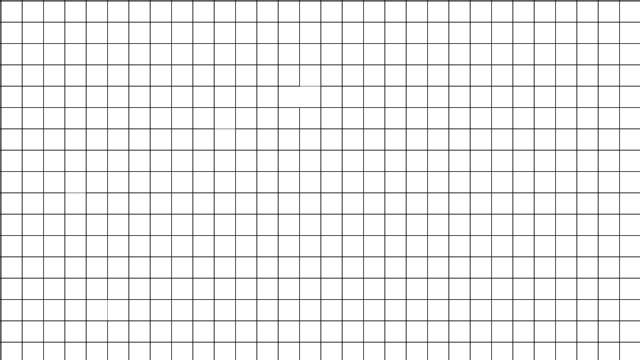
This pattern is drawn by a Shadertoy shader. Its source:

```glsl
// Square ruled grid: thin dark lines on white, 30 cells across, counted from the top left.
// Each line is a bar filtered over the pixel footprint; the outer rules are heavier
// and a few segments are worn thin or missing.

// Share of a footprint centred at distance d that a bar of the given width covers
vec2 barCoverage(vec2 d, vec2 width, float footprint) {
    vec2 hi = min(d + 0.5 * footprint, 0.5 * width);
    vec2 lo = max(d - 0.5 * footprint, -0.5 * width);
    return clamp((hi - lo) / footprint, 0.0, 1.0);
}

void mainImage(out vec4 fragColor, in vec2 fragCoord) {
    // Cell units, y running down, first rules just inside the edges
    float cellsPerPixel = 30.0 / iResolution.x;
    vec2 p = vec2(fragCoord.x, iResolution.y - fragCoord.y) * cellsPerPixel - 0.04;
    vec2 cell = floor(p);
    vec2 line = floor(p + 0.5);

    // Line widths: x for vertical rules, y for horizontal ones
    vec2 width = mix(vec2(0.036), vec2(0.052), vec2(equal(line, vec2(0.0))));

    // Worn segments, addressed by rule index and the cell they run along
    vec2 across = vec2(cell.x, line.y);
    vec2 down = vec2(line.x, cell.y);
    if (across == vec2(14, 4) || across == vec2(10, 6) || across == vec2(3, 9)) width.y = 0.017;
    if (down == vec2(5, 14)) width.x = 0.017;
    if (down == vec2(14, 4)) width.x = 0.0;

    // Crossing rules multiply, so intersections come out darker
    vec2 ink = barCoverage(p - line, width, 1.3 * cellsPerPixel);
    float paper = (1.0 - ink.x) * (1.0 - ink.y);
    fragColor = vec4(mix(vec3(0.04), vec3(1.0), paper), 1.0);
}
```
